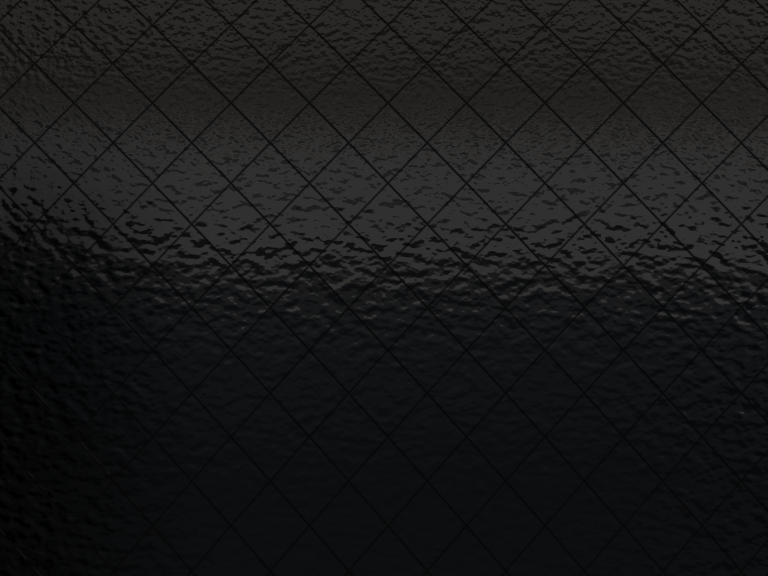
A Shadertoy shader for this texture:

```glsl
// Glossy black leather stitched into a diamond lattice.
// A noise height field tilts the surface, and the tilt shifts the lookup into
// a vertical gradient of reflected light, which breaks its edges into flecks.

// Lattice, in units of the canvas height
const float CELL_WIDTH   = 0.1363;
const float CELL_HEIGHT  = 0.1335;  // height of the top row
const float ROW_GROWTH   = 0.0019;  // rows get taller downwards
const vec2  LATTICE_SHIFT = vec2(0.0069, 0.0434);
const float SEAM_HALF_WIDTH = 0.0012;
const float FALLING_SEAM = 0.82;    // opacity of each seam direction
const float RISING_SEAM  = 0.68;

// Leather grain: cells per unit, coarse below and fine above
const vec2  COARSE_GRAIN = vec2(62.0, 86.0);
const vec2  FINE_GRAIN   = vec2(112.0, 136.0);
const float GRAIN_STEP   = 0.25;
const float GRAIN_TILT   = 0.125;
const float GROOVE_SHADE = 0.38;

// Reflected light, from the top down
const vec3 TOP_GREY   = vec3(0.165, 0.157, 0.149);
const vec3 BROWN_BAND = vec3(0.125, 0.118, 0.109);
const vec3 SHEEN      = vec3(0.192, 0.189, 0.188);
const vec3 DUSK       = vec3(0.098, 0.099, 0.102);
const vec3 DEEP_BLUE  = vec3(0.064, 0.073, 0.081);
const vec3 FLOOR_DARK = vec3(0.052, 0.056, 0.061);
const vec3 SEAM_DARK  = vec3(0.022, 0.022, 0.024);
const vec3 SEAM_GLINT = vec3(0.110, 0.108, 0.105);

float hash(vec2 p) {
    vec3 q = fract(vec3(p.xyx) * 0.1031);
    q += dot(q, q.yzx + 33.33);
    return fract((q.x + q.y) * q.z);
}

float valueNoise(vec2 p) {
    vec2 i = floor(p);
    vec2 f = fract(p);
    f = f * f * f * (f * (f * 6.0 - 15.0) + 10.0);
    float low  = mix(hash(i), hash(i + vec2(1, 0)), f.x);
    float high = mix(hash(i + vec2(0, 1)), hash(i + vec2(1, 1)), f.x);
    return mix(low, high, f.y);
}

// Pebbled height: rotated octaves
float grainHeight(vec2 p) {
    const mat2 turn = mat2(0.8, 0.6, -0.6, 0.8);
    float height = 0.0;
    float amplitude = 0.65;
    p = turn * p;
    for (int i = 0; i < 3; i++) {
        height += amplitude * valueNoise(p);
        p = turn * p * 1.7 + 17.3;
        amplitude *= 0.42;
    }
    return height;
}

vec2 grainSlope(vec2 p) {
    float here = grainHeight(p);
    return vec2(grainHeight(p + vec2(GRAIN_STEP, 0)) - here,
                grainHeight(p + vec2(0, GRAIN_STEP)) - here) / GRAIN_STEP;
}

vec3 reflectedLight(float t) {
    float band = exp(-pow((t - 0.14) / 0.07, 2.0));
    vec3 light = mix(TOP_GREY, SHEEN, smoothstep(0.14, 0.28, t));
    light = mix(light, BROWN_BAND, 0.8 * band);
    light = mix(light, DUSK, smoothstep(0.43, 0.48, t));
    light = mix(light, DEEP_BLUE, smoothstep(0.48, 0.62, t));
    return mix(light, FLOOR_DARK, smoothstep(0.62, 0.82, t));
}

// Distances to the nearest falling (x) and rising (y) seam
vec2 seamDistances(float x, float depth) {
    float row = (sqrt(CELL_HEIGHT * CELL_HEIGHT + 4.0 * ROW_GROWTH * (depth - LATTICE_SHIFT.y))
                 - CELL_HEIGHT) / (2.0 * ROW_GROWTH);
    float column = (x - LATTICE_SHIFT.x) / CELL_WIDTH;
    vec2 phase = vec2(column - row, column + row);
    return (fract(phase + 0.5) - 0.5) * CELL_WIDTH * 0.7071;
}

vec3 leather(vec2 fragCoord) {
    float pixel = 1.0 / iResolution.y;
    float x = (fragCoord.x - 0.5 * iResolution.x) * pixel;
    float depth = 1.0 - fragCoord.y * pixel;

    // The sheet curves away at both sides, most of all at the left
    float left  = 1.0 - smoothstep(-0.68, -0.26, x);
    float right = smoothstep(0.30, 0.70, x);

    vec2 place = vec2(x + 2.0, depth + 1.0);
    vec2 slope = mix(grainSlope(place * FINE_GRAIN), grainSlope(place * COARSE_GRAIN),
                     smoothstep(0.15, 0.45, depth));
    float tilt = dot(slope, normalize(vec2(-left - 0.4 * right, 1.0)));

    float lookup = depth + 0.07 * left * smoothstep(0.1, 0.4, depth)
                 + tilt * GRAIN_TILT * (1.0 + 0.5 * left + 0.5 * right);
    vec3 color = reflectedLight(lookup);
    // Grooves fade where the sheet faces the dark
    float groove = mix(1.0, 0.25 + 0.6 * max(left, right), smoothstep(0.45, 0.70, depth));
    color *= 1.0 - GROOVE_SHADE * groove * smoothstep(0.14, 0.34, tilt);
    color *= 1.0 - left * mix(0.10, 0.60, smoothstep(0.15, 0.60, depth));
    color -= 0.012 * tilt * (0.2 + 1.8 * left + 0.6 * right);

    // Seams, with broken glints on the shaded left
    vec2 seam = seamDistances(x, depth);
    vec2 cover = 1.0 - smoothstep(SEAM_HALF_WIDTH - pixel * 0.5,
                                  SEAM_HALF_WIDTH + pixel, abs(seam));
    color = mix(color, SEAM_DARK, max(cover.x * FALLING_SEAM, cover.y * RISING_SEAM));
    float lip = 1.0 - smoothstep(0.0, 0.002, abs(seam.x - 0.0025));
    float broken = smoothstep(0.5, 0.75, valueNoise(place * 90.0));
    color = mix(color, SEAM_GLINT, 0.6 * lip * broken * left * smoothstep(0.4, 0.6, depth));
    return max(color, 0.0);
}

void mainImage(out vec4 fragColor, in vec2 fragCoord) {
    vec3 sum = vec3(0.0);
    for (int i = 0; i < 4; i++)  // 2 x 2 samples smooth the flecks
        sum += leather(fragCoord + vec2(i % 2, i / 2) * 0.5 - 0.25);
    fragColor = vec4(sum * 0.25, 1.0);
}
```
